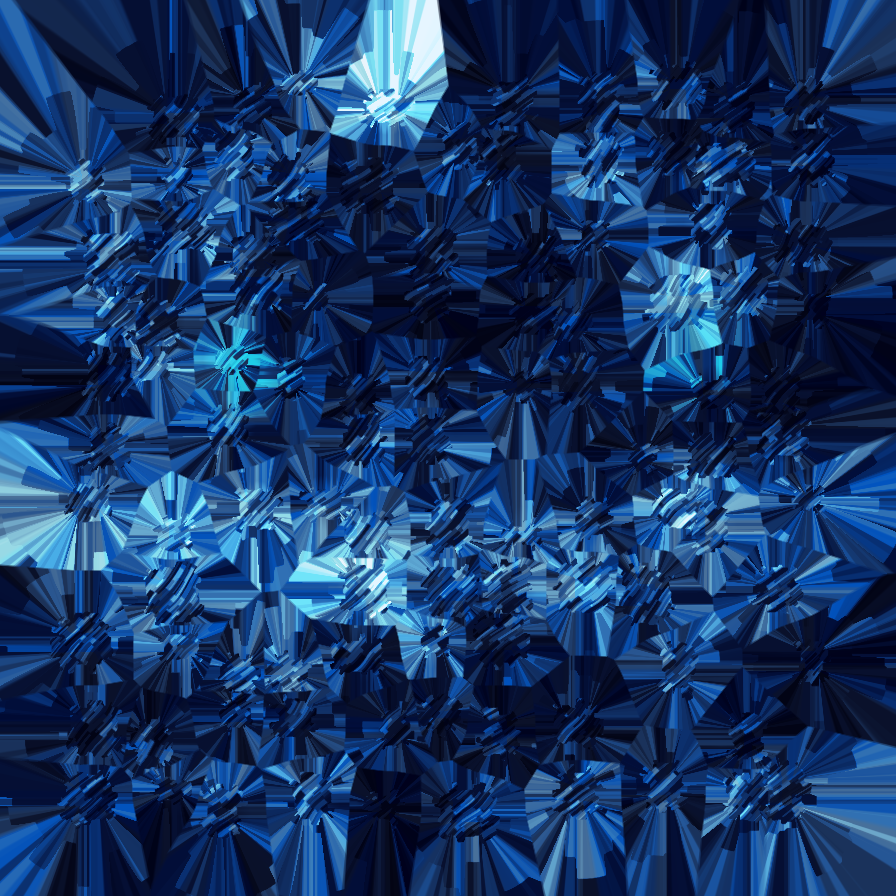
Write a three.js fragment shader that draws this background.

```glsl
// Shattered blue crystal: streaked cores in a jittered grid, ringed by fans and stripes.
varying vec2 vUv;

const float COUNT = 11.0;    // cores per side
const float MARGIN = 0.07;   // border without cores
const float SCALE = COUNT / (1.0 - 2.0 * MARGIN);
const float SOFT = 0.0009 * SCALE; // edge softness in grid units

float hash(vec2 p) {
  vec3 q = fract(p.xyx * vec3(0.1031, 0.1030, 0.0973));
  q += dot(q, q.yzx + 33.33);
  return fract((q.x + q.y) * q.z);
}

float noise(vec2 p) {
  vec2 i = floor(p), f = fract(p);
  f *= f * (3.0 - 2.0 * f);
  return mix(mix(hash(i), hash(i + vec2(1, 0)), f.x),
             mix(hash(i + vec2(0, 1)), hash(i + vec2(1, 1)), f.x), f.y);
}

// Flat random values in bands of uneven width.
float bands(float s, float seed, float soft) {
  float i = floor(s);
  float edge = mix(0.2, 0.8, hash(vec2(i, seed + 57.0)));
  return mix(hash(vec2(i, seed)), hash(vec2(i + 1.0, seed)),
             smoothstep(edge - soft, edge + soft, s - i));
}

// Rows of long splinters, each row cut at its own places.
float splinters(vec2 q, float seed) {
  float row = floor(q.y);
  float edge = mix(0.25, 0.75, hash(vec2(row, seed + 31.0)));
  float below = bands(q.x + 9.0 * hash(vec2(row, seed)), seed + row, 0.04);
  float above = bands(q.x + 9.0 * hash(vec2(row + 1.0, seed)), seed + row + 1.0, 0.04);
  return mix(below, above, smoothstep(edge - 0.2, edge + 0.2, q.y - row));
}

float glow(vec2 p, vec2 centre, vec2 size) {
  vec2 d = (p - centre) / size;
  return exp(-dot(d, d));
}

// Broad distribution of brightness over the canvas.
float light(vec2 p) {
  float l = 0.35 + 0.36 * (noise(p * 9.0) - 0.5);
  float beltY = 0.40 + 0.05 * (p.x - 0.5) + 0.03 * cos(p.x * 14.0);
  l += 0.32 * glow(p, vec2(p.x, beltY), vec2(1.0, 0.1));
  l += 0.42 * glow(p, vec2(0.25, 0.68), vec2(0.05, 0.15));
  l += 0.48 * glow(p, vec2(0.78, 0.69), vec2(0.055, 0.12));
  l += 0.45 * glow(p, vec2(0.43, 0.91), vec2(0.06, 0.06));
  l += 0.26 * glow(p, vec2(0.44, 0.35), vec2(0.10, 0.07));
  l += 0.28 * glow(p, vec2(0.21, 0.14), vec2(0.06, 0.04));
  l -= 0.17 * glow(p, vec2(0.52, 0.61), vec2(0.20, 0.10));
  l -= 0.28 * glow(p, vec2(0.88, 0.54), vec2(0.10, 0.05));
  l -= 0.20 * glow(p, vec2(0.32, 0.49), vec2(0.07, 0.04));
  return l;
}

vec3 palette(float t) {
  vec3 c = mix(vec3(0.0, 0.01, 0.10), vec3(0.02, 0.06, 0.20), smoothstep(-0.1, 0.16, t));
  c = mix(c, vec3(0.06, 0.19, 0.41), smoothstep(0.25, 0.43, t));
  c = mix(c, vec3(0.07, 0.33, 0.67), smoothstep(0.47, 0.60, t));
  c = mix(c, vec3(0.21, 0.44, 0.68), smoothstep(0.61, 0.71, t));
  c = mix(c, vec3(0.34, 0.67, 0.86), smoothstep(0.73, 0.84, t));
  c = mix(c, vec3(0.49, 0.88, 0.95), smoothstep(0.88, 0.99, t));
  return mix(c, vec3(0.90, 0.96, 1.0), smoothstep(1.04, 1.18, t));
}

vec2 coreCentre(vec2 id) {
  return id + 0.5 + 0.6 * (vec2(hash(id + 3.0), hash(id + 71.0)) - 0.5);
}

vec2 coreHalf(vec2 id) {
  return 0.03 + 0.15 * vec2(hash(id + 17.0), hash(id + 43.0));
}

// Offset from the core's inner box; zero inside it.
vec2 outward(vec2 g, vec2 id) {
  vec2 d = g - coreCentre(id), h = coreHalf(id);
  return d - clamp(d, -h, h);
}

vec3 shard(vec2 g, vec2 id) {
  float seed = floor(hash(id + 9.0) * 400.0);
  vec2 d = g - coreCentre(id), e = outward(g, id);
  float reach = max(length(e), 0.0001);
  vec2 n = e / reach;

  // Fans at the box corners and straight stripes along its sides
  float s = 0.6 * atan(e.y, e.x + 0.00001) + dot(d - e, vec2(-n.y, n.x));
  float soft = SOFT * (1.0 + 0.6 / reach);
  float wide = min(6.0 * soft, 0.2), thin = min(26.0 * soft, 0.2);
  float cut = 0.2 + 1.2 * bands(s * 6.0, seed + 41.0, wide);
  float facet = mix(bands(s * 6.0, seed, wide), bands(s * 6.0, seed + 13.0, wide),
                    smoothstep(cut - SOFT, cut + SOFT, reach));
  float fan = 0.7 * facet + 0.3 * bands(s * 26.0, seed + 7.0, thin);

  // Diagonal splinters inside a ragged outline
  float a = mix(0.55, 1.0, hash(id + 29.0));
  vec2 q = vec2(dot(d, vec2(cos(a), sin(a))), dot(d, vec2(-sin(a), cos(a))));
  q.y += 0.07 * noise(g * 3.0);
  float streak = 0.62 * splinters(q * vec2(2.4, 13.0), seed)
               + 0.38 * splinters(q * vec2(3.5, 30.0), seed + 19.0);
  float rim = 0.04 + 0.13 * hash(id + 61.0) + 0.16 * bands(s * 9.0, seed + 3.0, 0.15);
  float inside = 1.0 - smoothstep(rim - SOFT, rim + SOFT, reach);

  // Tone and saturation
  vec2 lit = coreCentre(id) + d * min(1.0, 0.4 / max(length(d), 0.001));
  vec2 place = lit / SCALE + MARGIN;
  float tone = light(place) + 0.32 * (hash(id + 83.0) - 0.5);
  tone += mix(0.78 * (fan - 0.5), 1.05 * (streak - 0.52), inside);
  vec3 c = palette(tone);
  float vivid = mix(0.65, 1.25, bands(s * 6.0, seed + 23.0, wide));
  c = mix(vec3(dot(c, vec3(0.25, 0.5, 0.25))), c, vivid);

  // Turquoise sparks
  float spark = glow(place, vec2(0.28, 0.59), vec2(0.05)) + glow(place, vec2(0.80, 0.59), vec2(0.05));
  c = mix(c, vec3(0.10, 0.85, 0.95), 0.9 * spark * smoothstep(0.5, 0.7, tone));
  return clamp(c, 0.0, 1.0);
}

void main() {
  vec2 g = (vUv - MARGIN) * SCALE;
  vec2 base = clamp(floor(g), 0.0, COUNT - 1.0), first = base, second = base;
  float near = 100.0, next = 100.0;
  for (int y = -2; y <= 2; y++) for (int x = -2; x <= 2; x++) {
    vec2 id = base + vec2(x, y);
    bool off = min(id.x, id.y) < 0.0 || max(id.x, id.y) > COUNT - 1.0;
    if (off || hash(id + 97.0) < 0.2) continue; // leave some places empty
    float dist = length(outward(g, id));
    if (dist < near) { next = near; second = first; near = dist; first = id; }
    else if (dist < next) { next = dist; second = id; }
  }
  float blend = 0.5 * (1.0 - smoothstep(0.0, 2.0 * SOFT, next - near));
  gl_FragColor = vec4(mix(shard(g, first), shard(g, second), blend), 1.0);
}
```
